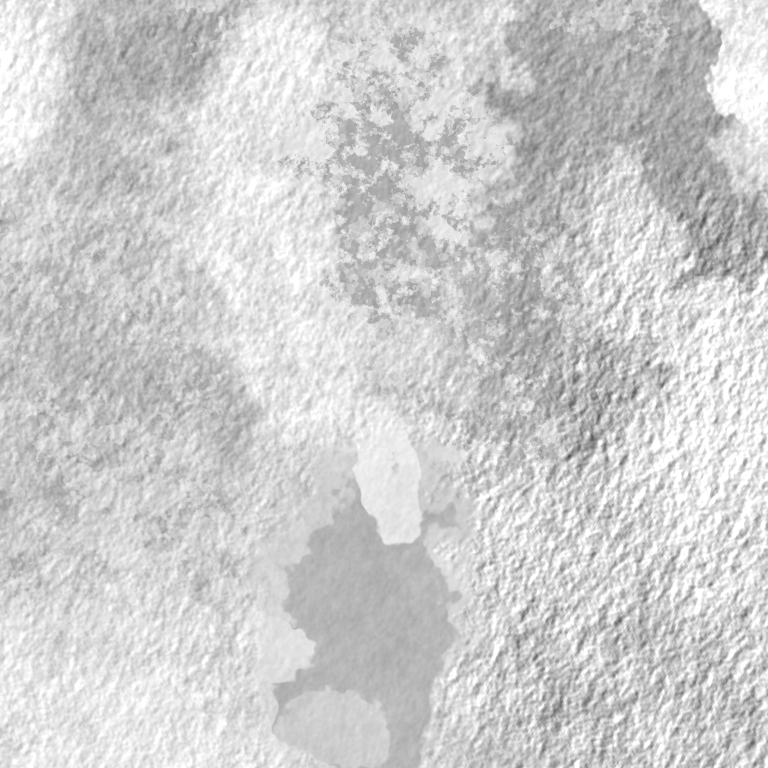
A WebGL 2 fragment shader for this texture:

```glsl
#version 300 es
precision highp float;
// Weathered, whitewashed plaster wall in neutral greys.
// Ragged paint layers set the broad tone, thresholded noise gives flaking,
// and a slope-lit height field adds the fine, slanting trowel relief.

uniform vec2 u_resolution;
out vec4 outColor;

float hash(ivec2 cell) {
  uvec2 u = uvec2(cell) * uvec2(1597334673u, 3812015801u);
  uint h = (u.x ^ u.y) * 1597334673u;
  h = (h ^ (h >> 15)) * 2246822519u;
  h ^= h >> 13;
  return float(h >> 8) / 16777216.0;
}

float valueNoise(vec2 p) {
  ivec2 cell = ivec2(floor(p));
  vec2 f = fract(p);
  f = f * f * (3.0 - 2.0 * f);
  float low = mix(hash(cell), hash(cell + ivec2(1, 0)), f.x);
  float high = mix(hash(cell + ivec2(0, 1)), hash(cell + ivec2(1, 1)), f.x);
  return mix(low, high, f.y);
}

// Fractal noise centred on zero, rotated between octaves.
float fbm(vec2 p, int octaves, float gain) {
  float sum = 0.0, weight = 1.0, total = 0.0;
  for (int i = 0; i < octaves; i++) {
    sum += weight * (valueNoise(p) - 0.5);
    total += weight;
    weight *= gain;
    p = mat2(1.6, 1.2, -1.2, 1.6) * p + 17.3;
  }
  return sum / total;
}

// Coverage of an elliptical layer; rough distorts its rim, soft blurs it.
float layer(vec2 p, vec2 centre, vec2 radius, float rough, float soft) {
  float inside = 1.0 - length((p - centre) / radius) + rough;
  return smoothstep(-soft, soft, inside);
}

// Height of the plaster, stretched along a steep diagonal.
float plasterHeight(vec2 p) {
  vec2 along = normalize(vec2(0.5, 1.0));
  vec2 across = vec2(along.y, -along.x);
  return fbm(vec2(dot(p, across) * 105.0, dot(p, along) * 62.0), 3, 0.7);
}

float relief(vec2 p) {
  vec2 toLight = vec2(0.0021, -0.0012);
  return plasterHeight(p - toLight) - plasterHeight(p + toLight);
}

// Broad stains and coats of paint, from the oldest to the newest.
float wallTone(vec2 p, float ragged, float mottled) {
  float tone = 0.85;
  tone = mix(tone, 0.75, layer(p, vec2(0.10, 0.48), vec2(0.25, 0.30), mottled, 0.5));
  tone = mix(tone, 0.73, layer(p, vec2(0.22, 0.95), vec2(0.18, 0.16), mottled, 0.5));
  tone = mix(tone, 0.95, layer(p, vec2(0.00, 0.90), vec2(0.07, 0.11), mottled, 0.5));
  tone = mix(tone, 0.91, layer(p, vec2(0.10, 0.04), vec2(0.28, 0.15), mottled, 0.6));
  tone = mix(tone, 0.77, layer(p, vec2(0.84, 0.15), vec2(0.17, 0.17), mottled, 0.6));
  tone = mix(tone, 0.91, layer(p, vec2(0.96, 0.48), vec2(0.13, 0.24), mottled, 0.5));
  float lean = 0.35 + 0.12 * smoothstep(0.75, 0.3, p.y);
  tone = mix(tone, 0.91, layer(p, vec2(lean, 0.70), vec2(0.10, 0.45), ragged, 0.20));
  tone = mix(tone, 0.67, layer(p, vec2(0.79, 0.84), vec2(0.20, 0.25), ragged, 0.10));
  tone = mix(tone, 0.70, layer(p, vec2(0.74, 0.54), vec2(0.10, 0.13), mottled, 0.5));
  tone = mix(tone, 0.83, layer(p, vec2(0.82, 0.66), vec2(0.055, 0.10), ragged, 0.15));
  tone = mix(tone, 0.95, layer(p, vec2(1.01, 0.92), vec2(0.07, 0.14), ragged, 0.06));
  return tone;
}

// Newer, smoother repairs with crisp, broken rims.
float repairTone(float tone, vec2 p, float ragged) {
  tone = mix(tone, 0.82, layer(p, vec2(0.49, 0.37), vec2(0.13, 0.10), ragged, 0.20));
  tone = mix(tone, 0.72, layer(p, vec2(0.49, 0.12), vec2(0.09, 0.20), 1.3 * ragged, 0.08));
  vec2 slanted = p + vec2(0.25 * (p.y - 0.4), 0.0);
  tone = mix(tone, 0.92, layer(slanted, vec2(0.50, 0.41), vec2(0.035, 0.10), ragged, 0.06));
  tone = mix(tone, 0.88, layer(p, vec2(0.31, 0.16), vec2(0.06, 0.035), 1.5 * ragged, 0.08));
  return mix(tone, 0.81, layer(p, vec2(0.44, 0.04), vec2(0.05, 0.04), 1.5 * ragged, 0.08));
}

void main() {
  vec2 p = gl_FragCoord.xy / u_resolution;
  float ragged = 2.0 * fbm(p * 10.0 + 3.0, 5, 0.6);
  float mottled = 2.4 * fbm(p * 9.0 + 41.0, 6, 0.75);
  float smoothArea = layer(p, vec2(0.48, 0.17), vec2(0.12, 0.27), ragged, 0.20);

  // Cloudy staining plus fine grit.
  float tone = repairTone(wallTone(p, ragged, mottled), p, ragged);
  float stains = 0.36 * fbm(p * 12.0 + 70.0, 6, 0.85);
  float grit = 0.13 * fbm(p * vec2(150.0, 115.0) + 33.0, 2, 0.8);
  tone += mix(1.0, 0.35, smoothArea) * (stains + grit);

  // Flaking coat: dark and pale chips mixed through the upper middle.
  float chips = fbm(p * 42.0 + 9.0, 4, 0.85) + 0.45 * fbm(p * 10.0 + 25.0, 2, 0.6);
  float chipTone = mix(0.90, 0.79, smoothstep(-0.06, -0.03, chips));
  chipTone = mix(chipTone, 0.67, smoothstep(0.03, 0.06, chips));
  float flaking = layer(p, vec2(0.52, 0.79), vec2(0.12, 0.24), ragged, 0.15);
  flaking = max(flaking, 0.8 * layer(p, vec2(0.65, 0.57), vec2(0.10, 0.15), ragged, 0.30));
  tone = mix(tone, chipTone + 0.5 * grit, 0.9 * flaking);

  // Scattered pale scuffs where the wash still clings.
  float scuffs = fbm(p * 34.0 + 55.0, 4, 0.8) + 0.7 * fbm(p * 6.0 + 12.0, 2, 0.5);
  tone = mix(tone, 0.91, 0.5 * (1.0 - smoothArea) * smoothstep(0.10, 0.18, scuffs));

  // Relief is bold at lower right and nearly flat on repairs and flakes.
  float bold = layer(p, vec2(0.90, 0.28), vec2(0.38, 0.44), 0.4 * ragged, 0.30);
  float strength = mix(0.30, 0.72, bold) * (1.0 - 0.5 * flaking);
  tone += mix(strength, 0.07, smoothArea) * relief(p);

  outColor = vec4(vec3(clamp(tone - 0.005, 0.0, 1.0)), 1.0);
}
```
